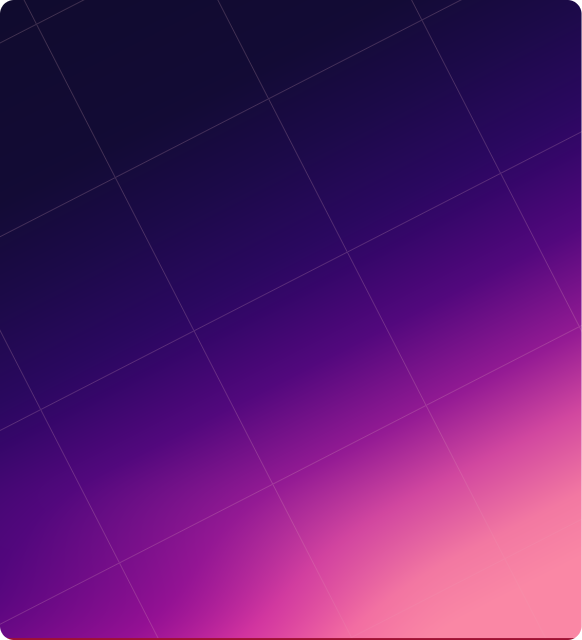
A Shadertoy shader for this background:

```glsl
#define GRID_CENTER vec2(0.5427, 0.6061)
#define GRID_AXIS vec2(0.8895, 0.4569)
#define GRID_CELL 0.2693
#define LINE_HALF_WIDTH 0.0007
#define LINE_COLOR vec3(0.90, 0.70, 0.75)
#define LINE_ALPHA 0.23
#define CORNER_RADIUS 0.022
#define PAGE_COLOR vec3(1.0)
#define RIGHT_INSET 0.0007
#define BASE_HEIGHT 0.003
#define BASE_COLOR vec3(0.62, 0.07, 0.20)
#define CORNER_LAG 0.10

const int STOPS = 10;
const float stopAt[STOPS] = float[](
    0.0, 0.28, 0.42, 0.56, 0.62, 0.73, 0.875, 0.985, 1.10, 1.19);
const vec3 stopColor[STOPS] = vec3[](
    vec3(0.063, 0.043, 0.180), vec3(0.073, 0.043, 0.208),
    vec3(0.110, 0.039, 0.285), vec3(0.165, 0.031, 0.373),
    vec3(0.210, 0.025, 0.414), vec3(0.322, 0.031, 0.490),
    vec3(0.580, 0.105, 0.580), vec3(0.820, 0.280, 0.625),
    vec3(0.950, 0.470, 0.635), vec3(0.980, 0.530, 0.647));

// Dusk ramp from night blue to pink
vec3 duskRamp(float t) {
    vec3 color = stopColor[0];
    for (int i = 1; i < STOPS; i++) {
        float blend = (t - stopAt[i - 1]) / (stopAt[i] - stopAt[i - 1]);
        color = mix(color, stopColor[i], clamp(blend, 0.0, 1.0));
    }
    return color;
}

// Weight of the lower left region
float lowerLeft(vec2 p) {
    float left = 1.0 - smoothstep(0.2, 0.72, p.x);
    float low = 1.0 - smoothstep(0.0, 0.26, p.y);
    return left * low;
}

// Coverage of the tilted square grid
float gridCoverage(vec2 p, float pixel) {
    vec2 q = p - GRID_CENTER;
    vec2 local = vec2(dot(q, GRID_AXIS), dot(q, vec2(-GRID_AXIS.y, GRID_AXIS.x)));
    vec2 dist = abs(fract(local / GRID_CELL + 0.5) - 0.5) * GRID_CELL;
    float nearest = min(dist.x, dist.y);
    return clamp((LINE_HALF_WIDTH - nearest) / pixel + 0.5, 0.0, 1.0);
}

float roundedBox(vec2 p, vec2 halfSize, float radius) {
    vec2 d = abs(p) - halfSize + radius;
    return length(max(d, 0.0)) + min(max(d.x, d.y), 0.0) - radius;
}

void mainImage(out vec4 fragColor, in vec2 fragCoord) {
    float pixel = 1.0 / iResolution.y;
    vec2 p = fragCoord * pixel;

    // Diagonal progress, bent back and made purer at the lower left
    float corner = lowerLeft(p);
    float progress = dot(vec2(p.x, 1.0 - p.y), GRID_AXIS.yx) - CORNER_LAG * corner;
    vec3 color = duskRamp(progress);
    color.g *= 1.0 - 0.4 * corner;

    // Grid lines fade into the pink glow
    float lineAlpha = LINE_ALPHA * mix(1.0, 0.5, smoothstep(0.85, 1.15, progress));
    color = mix(color, LINE_COLOR, lineAlpha * gridCoverage(p, pixel));

    // Thin strip along the base
    float base = clamp((BASE_HEIGHT - p.y) / pixel + 0.5, 0.0, 1.0);
    color = mix(color, BASE_COLOR, base);

    // Rounded card on the page
    vec2 halfSize = 0.5 * (iResolution.xy * pixel - vec2(RIGHT_INSET, 0.0));
    float card = roundedBox(p - halfSize, halfSize, CORNER_RADIUS);
    color = mix(color, PAGE_COLOR, clamp(card / pixel + 0.5, 0.0, 1.0));

    fragColor = vec4(color, 1.0);
}
```
